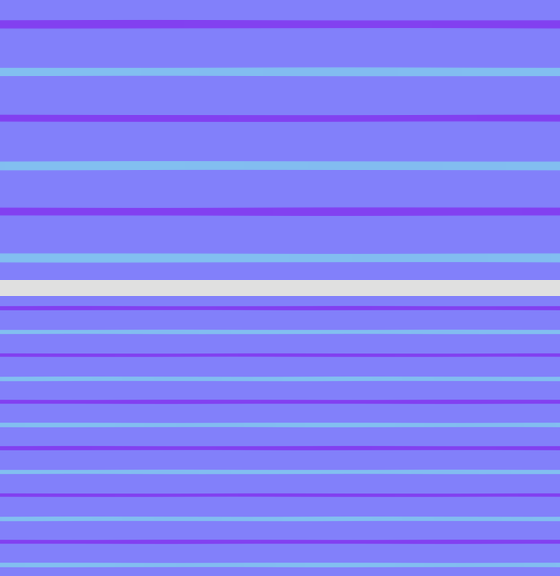
Top: one tile. Bottom: repeated 2 by 2.
A WebGL 2 fragment shader for this texture map:

```glsl
#version 300 es
precision highp float;
// Tiling normal map of three horizontal board courses: each has a cyan bevel
// facing up and a violet bevel facing down. Bevels are wrapped bands whose
// height, width and edges vary slightly, drawn over a flat surface colour.
uniform vec2 u_resolution;
out vec4 outColor;

const float TAU = 6.2831853;

// Slow edge waver along x; it closes after one canvas width
float waver(float x, float seed) {
    return 0.0008 * cos(TAU * (x + seed)) + 0.0002 * sin(TAU * (2.0 * x + seed * 1.7));
}

void main() {
    vec2 uv = gl_FragCoord.xy / u_resolution;
    float pixel = 1.0 / u_resolution.y;

    vec3 flatColor = vec3(0.51, 0.50, 0.98);
    vec3 upColor = vec3(0.51, 0.75, 0.94);
    vec3 downColor = vec3(0.51, 0.25, 0.94);

    // Uneven fitting of the six bevels, from bottom to top
    float shift[6] = float[6](0.0012, 0.0000, -0.0027, -0.0001, -0.0008, 0.0025);
    float halfWidth[6] = float[6](0.0156, 0.0143, 0.0156, 0.0120, 0.0150, 0.0144);

    vec3 color = flatColor;
    for (int i = 0; i < 6; i++) {
        float id = float(i);
        float center = (id + 0.5) / 6.0 - 0.0058 + shift[i];

        // Signed height above the band center, wrapped vertically
        float y = fract(uv.y - center + 0.5) - 0.5;
        float top = halfWidth[i] + waver(uv.x, id * 0.37 + 0.9);
        float bottom = -halfWidth[i] + waver(uv.x, id * 0.61 + 0.3);
        float coverage = clamp((top - y) / pixel + 0.5, 0.0, 1.0)
                       * clamp((y - bottom) / pixel + 0.5, 0.0, 1.0);

        // Even bands lean up, odd ones down; the tilt eases slightly along x
        vec3 bevel = i % 2 == 0 ? upColor : downColor;
        float ease = i % 2 == 0 ? 0.05 : 0.02;
        float tilt = 1.0 - ease * (0.5 - 0.5 * cos(TAU * (uv.x - 0.25 + id * 0.04)));
        color = mix(color, mix(flatColor, bevel, tilt), coverage);
    }
    outColor = vec4(color, 1.0);
}
```
